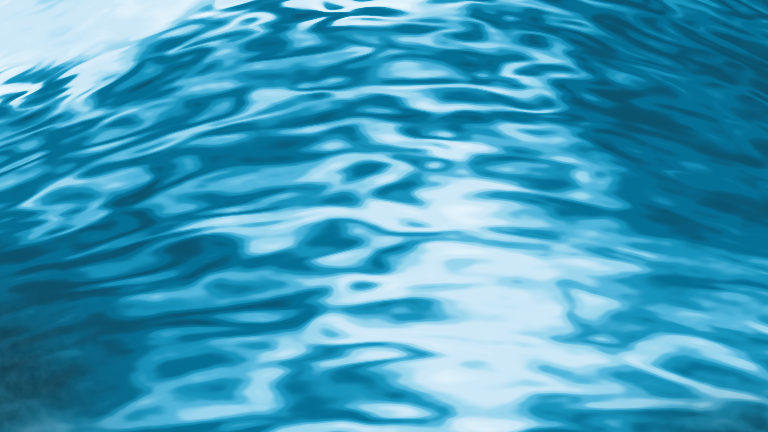
A Shadertoy shader for this texture:

```glsl
// Rippled blue water with pale sky reflections and dark teal shallows.

const vec3 DEEP   = vec3(0.04, 0.33, 0.44);
const vec3 TEAL   = vec3(0.02, 0.44, 0.59);
const vec3 AZURE  = vec3(0.09, 0.58, 0.74);
const vec3 SKY    = vec3(0.31, 0.71, 0.86);
const vec3 PALE   = vec3(0.60, 0.84, 0.93);
const vec3 GLINT  = vec3(0.80, 0.91, 0.97);
const vec3 WHITE  = vec3(0.92, 0.97, 0.99);
const vec3 SILT   = vec3(0.11, 0.25, 0.30);

const vec2  RIPPLE_FREQ = vec2(6.5, 26.0);  // ripple cells across and in depth
const float HORIZON     = 1.9;              // height where ripples would vanish
const float ARC_CENTRE  = 0.95;             // axis of the curved wave fronts
const float CONTRAST    = 1.75;
const float REFRACTION  = 0.05;             // how far ripples smear the reflection

float hash(vec2 p) {
    return fract(sin(dot(p, vec2(127.1, 311.7))) * 43758.5453);
}

vec2 gradientAt(vec2 cell) {
    float angle = 6.2832 * hash(cell);
    return vec2(cos(angle), sin(angle));
}

// Gradient noise, about -0.6 to 0.6
float noise(vec2 p) {
    vec2 i = floor(p), f = p - i;
    vec2 w = f * f * f * (f * (f * 6.0 - 15.0) + 10.0);
    vec2 e = vec2(1.0, 0.0);
    float a = dot(gradientAt(i), f);
    float b = dot(gradientAt(i + e.xy), f - e.xy);
    float c = dot(gradientAt(i + e.yx), f - e.yx);
    float d = dot(gradientAt(i + e.xx), f - e.xx);
    return mix(mix(a, b, w.x), mix(c, d, w.x), w.y);
}

float fbm(vec2 p) {
    float sum = 0.0, gain = 1.0;
    for (int k = 0; k < 4; k++) {
        sum += gain * noise(p);
        p = mat2(1.6, 1.2, -1.2, 1.6) * p + 7.3;
        gain *= 0.5;
    }
    return sum;
}

float blob(vec2 p, vec2 centre, vec2 size) {
    vec2 d = (p - centre) / size;
    return exp(-dot(d, d));
}

// Perspective coordinates bent along arched wave fronts
vec2 rippleSpace(vec2 p) {
    float x = p.x - ARC_CENTRE;
    float y = p.y + (0.1 + 0.18 * p.y) * x * x;
    float depth = HORIZON - y;
    return RIPPLE_FREQ * vec2(x / depth, -log(depth));
}

// Contours of a warped swell give streaks and closed rings
float ripples(vec2 q) {
    q += 0.7 * vec2(noise(q * 0.6 + 3.1), noise(q * 0.7 + 17.7));
    float swell = noise(q * 0.85) + 0.35 * noise(q * 1.7 + 41.0);
    return sin(7.5 * swell + 2.0 * noise(q * 0.3 + 9.0));
}

// Calm sheet of reflected sky in the upper left
float calmSheet(vec2 uv) {
    float edge = uv.y - 0.82 - 0.42 * uv.x + 0.12 * noise(uv * vec2(5.0, 9.0));
    return smoothstep(-0.05, 0.05, edge);
}

// Broad light and dark areas
float reflection(vec2 uv) {
    float width = mix(0.25, 0.13, uv.y);
    float band = blob(uv, vec2(0.61, 0.36), vec2(width, 0.48));
    float light = -0.2 + 1.35 * band + 1.9 * calmSheet(uv);
    light -= 1.25 * blob(uv, vec2(0.92, 0.74), vec2(0.23, 0.36));
    light -= 0.9 * blob(uv, vec2(0.08, 0.28), vec2(0.24, 0.24));
    light += 0.5 * blob(uv, vec2(0.9, 0.25), vec2(0.16, 0.16));
    return light;
}

vec3 waterColour(float t) {
    vec3 c = mix(DEEP, TEAL, smoothstep(0.03, 0.16, t));
    c = mix(c, AZURE, smoothstep(0.20, 0.42, t));
    c = mix(c, SKY, smoothstep(0.44, 0.63, t));
    c = mix(c, PALE, smoothstep(0.64, 0.80, t));
    c = mix(c, GLINT, smoothstep(0.82, 0.94, t));
    return mix(c, WHITE, smoothstep(0.95, 1.0, t));
}

void mainImage(out vec4 fragColor, in vec2 fragCoord) {
    vec2 p = fragCoord / iResolution.y;
    vec2 uv = fragCoord / iResolution.xy;
    vec2 q = rippleSpace(p);

    // Ripple strength: lively along the bright band, quiet in calm and dark areas
    float wave = ripples(q);
    float strength = 0.65 + 0.6 * blob(uv, vec2(0.68, 0.7), vec2(0.16, 0.28));
    strength *= 1.0 - 0.75 * calmSheet(uv);
    strength *= 1.0 - 0.6 * blob(uv, vec2(0.97, 0.8), vec2(0.18, 0.3));
    strength *= 1.0 - 0.4 * blob(uv, vec2(0.05, 0.2), vec2(0.2, 0.22));

    float light = reflection(uv + REFRACTION * vec2(0.6, 1.0) * wave);
    light += strength * (wave + 0.9 * noise(q * vec2(1.4, 2.1) + 23.0));
    light += 0.9 * fbm(p * vec2(4.0, 9.0) + 5.0);
    float tone = 1.0 / (1.0 + exp(-CONTRAST * light));
    vec3 colour = waterColour(tone);

    // Silty bed showing through the near corners
    float silt = blob(uv, vec2(0.0, 0.08), vec2(0.12, 0.2));
    silt += 0.6 * blob(uv, vec2(0.97, 0.0), vec2(0.12, 0.08));
    float grain = 0.06 * fbm(p * 45.0);
    colour = mix(colour, SILT + grain, 0.85 * clamp(silt, 0.0, 1.0) * (1.0 - 0.6 * tone));

    fragColor = vec4(clamp(colour, 0.0, 1.0), 1.0);
}
```
